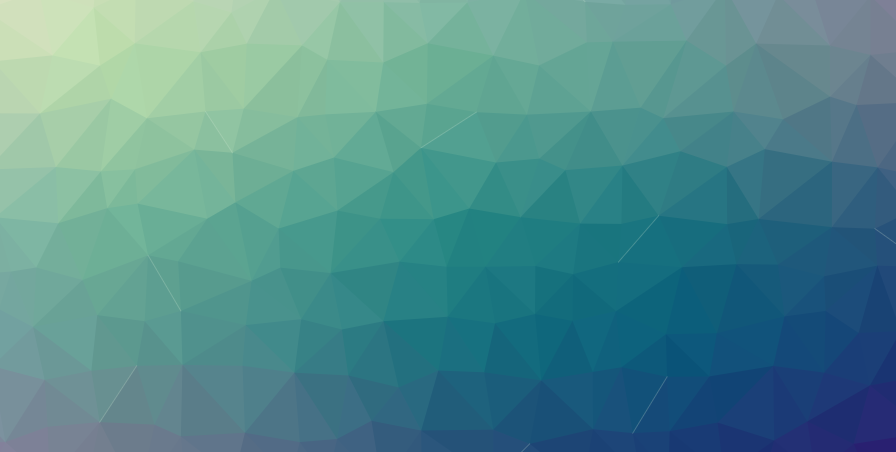
Write a Shadertoy shader that draws this background.

```glsl
// Low-poly gradient: a jittered grid of vertices is split into flat triangles.
// Each triangle averages one palette read across and down at its centroid,
// from pale green at the top left to indigo at the bottom right.

const vec2 CELL = vec2(0.1065, 0.119); // mesh spacing, in canvas heights

float hash(vec2 p) {
    return fract(sin(dot(p, vec2(127.1, 311.7))) * 43758.5);
}

float cross2(vec2 a, vec2 b) {
    return a.x * b.y - a.y * b.x;
}

vec3 palette(float t) {
    vec3 c = mix(vec3(0.86, 0.89, 0.77), vec3(0.73, 0.87, 0.67), clamp(t / 0.12, 0.0, 1.0));
    c = mix(c, vec3(0.58, 0.77, 0.63), clamp((t - 0.12) / 0.13, 0.0, 1.0));
    c = mix(c, vec3(0.16, 0.54, 0.52), clamp((t - 0.25) / 0.25, 0.0, 1.0));
    c = mix(c, vec3(0.03, 0.36, 0.48), clamp((t - 0.50) / 0.25, 0.0, 1.0));
    return mix(c, vec3(0.16, 0.12, 0.44), clamp((t - 0.75) / 0.25, 0.0, 1.0));
}

vec2 meshVertex(vec2 id) {
    vec2 jitter = vec2(hash(id), hash(id + 41.3)) - 0.5;
    return (id + jitter * vec2(0.64, 0.52)) * CELL;
}

// Signed distance to the line through a and b, positive outside
float edgeDistance(vec2 p, vec2 a, vec2 b) {
    return -cross2(normalize(b - a), p - a);
}

float segmentDistance(vec2 p, vec2 a, vec2 b) {
    vec2 ab = b - a;
    return length(p - a - ab * clamp(dot(p - a, ab) / dot(ab, ab), 0.0, 1.0));
}

// Flat colour in rgb, premultiplied by the coverage in a
vec4 facet(vec2 p, vec2 a, vec2 b, vec2 c, float aspect, float pixel) {
    float d = max(edgeDistance(p, a, b), max(edgeDistance(p, b, c), edgeDistance(p, c, a)));
    float coverage = clamp(0.5 - d / pixel, 0.0, 1.0);
    vec2 centre = (a + b + c) / 3.0;
    vec2 uv = clamp(centre / vec2(aspect, 1.0), 0.0, 1.0);
    vec3 colour = 0.5 * (palette(uv.x) + palette(uv.y));
    colour += 0.022 * (hash(centre) - 0.5);
    return vec4(colour, 1.0) * coverage;
}

void mainImage(out vec4 fragColor, in vec2 fragCoord) {
    float aspect = iResolution.x / iResolution.y;
    float pixel = 1.0 / iResolution.y;
    vec2 p = vec2(fragCoord.x, iResolution.y - fragCoord.y) * pixel; // y runs down
    vec2 home = floor(p / CELL);

    vec4 sum = vec4(0.0);
    float seam = 0.0;
    for (int j = -1; j <= 1; j++) {
        for (int i = -1; i <= 1; i++) {
            vec2 id = home + vec2(i, j);
            vec2 a = meshVertex(id);
            vec2 b = meshVertex(id + vec2(1.0, 0.0));
            vec2 c = meshVertex(id + vec2(1.0, 1.0));
            vec2 d = meshVertex(id + vec2(0.0, 1.0));

            // Delaunay test: the angles at a and c sum to less than pi
            float delaunay = cross2(b - a, d - a) * dot(d - c, b - c)
                           + dot(b - a, d - a) * cross2(d - c, b - c);
            bool splitBD = delaunay >= 0.0;
            if (splitBD) {
                sum += facet(p, a, b, d, aspect, pixel) + facet(p, b, c, d, aspect, pixel);
            } else {
                sum += facet(p, a, b, c, aspect, pixel) + facet(p, a, c, d, aspect, pixel);
            }

            // A few diagonals show a pale hairline
            if (hash(id + 7.7) > 0.955) {
                float dist = splitBD ? segmentDistance(p, b, d) : segmentDistance(p, a, c);
                seam = max(seam, clamp(0.5 + (0.001 - dist) / pixel, 0.0, 1.0));
            }
        }
    }

    vec3 colour = sum.rgb / max(sum.a, 0.001);
    fragColor = vec4(mix(colour, vec3(0.85, 0.93, 0.85), 0.25 * seam), 1.0);
}
```
